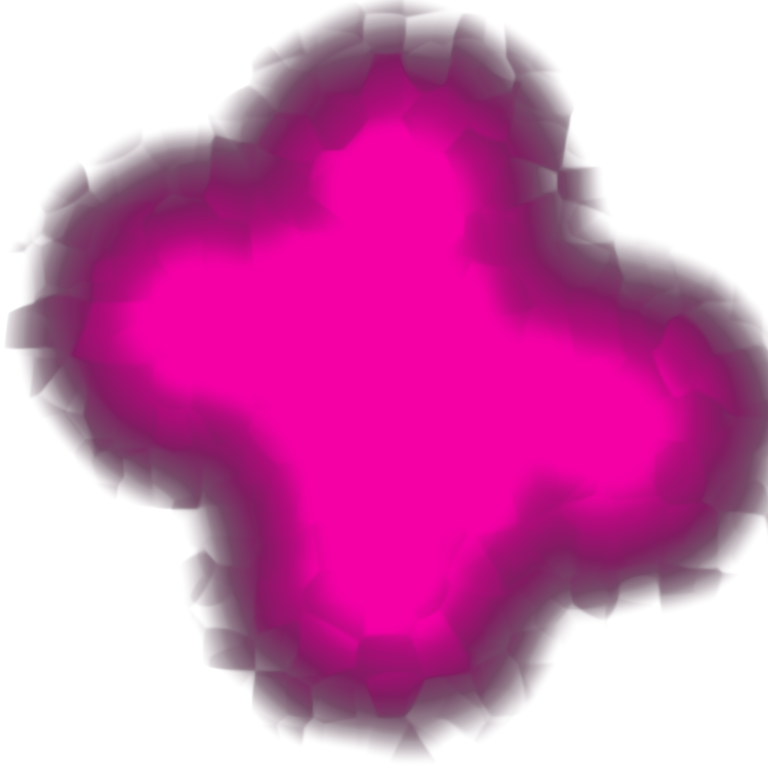
A WebGL 2 fragment shader for this background:

```glsl
#version 300 es
precision highp float;
// A soft four-lobed magenta bloom with a scalloped, smoky plum rim on white.

uniform vec2 u_resolution;
out vec4 fragColor;

vec3 hash3(vec2 cell) {
    vec3 q = fract(cell.xyx * vec3(0.1031, 0.1030, 0.0973));
    q += dot(q, q.yxz + 33.33);
    return fract((q.xxy + q.yzz) * q.zyx);
}

float segmentDistance(vec2 p, vec2 a, vec2 b) {
    vec2 ab = b - a;
    return length(p - a - ab * clamp(dot(p - a, ab) / dot(ab, ab), 0.0, 1.0));
}

float smoothMin(float a, float b, float k) {
    float h = max(k - abs(a - b), 0.0) / k;
    return min(a, b) - 0.25 * k * h * h;
}

// Distance from the skeleton: two crossing arms and a thick middle
float bloomDistance(vec2 p) {
    float across = segmentDistance(p, vec2(0.267, 0.586), vec2(0.785, 0.447));
    float upright = segmentDistance(p, vec2(0.521, 0.742), vec2(0.501, 0.264));
    float middle = segmentDistance(p, vec2(0.488, 0.557), vec2(0.540, 0.447)) - 0.076;
    return smoothMin(min(across, upright), middle, 0.03);
}

// Tilted scales: weighted Voronoi cells with curved, softened borders
float scales(vec2 p) {
    vec2 base = floor(p);
    float sum = 0.0, total = 0.0;
    for (int y = -1; y <= 1; y++) {
        for (int x = -1; x <= 1; x++) {
            vec2 cell = base + vec2(x, y);
            vec3 site = hash3(cell);
            vec3 look = hash3(cell + 71.0);
            vec2 away = p - cell - 0.1 - 0.8 * site.xy;
            float weight = exp(-32.0 * length(away) * mix(0.8, 1.25, site.z));
            sum += weight * (look.x - 0.5 + dot(look.yz - 0.5, away) * 0.9);
            total += weight;
        }
    }
    return sum / total;
}

// Magenta core, plum, grey smoke, then white
vec3 bloomColor(float d) {
    vec3 c = vec3(0.957, 0.0, 0.645);
    c = mix(c, vec3(0.67, 0.05, 0.47), smoothstep(0.072, 0.127, d));
    c = mix(c, vec3(0.50, 0.11, 0.38), clamp((d - 0.122) / 0.042, 0.0, 1.0));
    c = mix(c, vec3(0.46, 0.30, 0.41), clamp((d - 0.162) / 0.042, 0.0, 1.0));
    c = mix(c, vec3(0.62, 0.56, 0.60), clamp((d - 0.202) / 0.026, 0.0, 1.0));
    return mix(c, vec3(1.0), smoothstep(0.218, 0.258, d));
}

void main() {
    vec2 p = (gl_FragCoord.xy - 0.5 * u_resolution) / min(u_resolution.x, u_resolution.y) + 0.5;
    float d = bloomDistance(p);
    d += 0.025 * scales(p * 15.0 + 3.0) + 0.007 * scales(p * 19.0 + 40.0);
    fragColor = vec4(bloomColor(d), 1.0);
}
```
